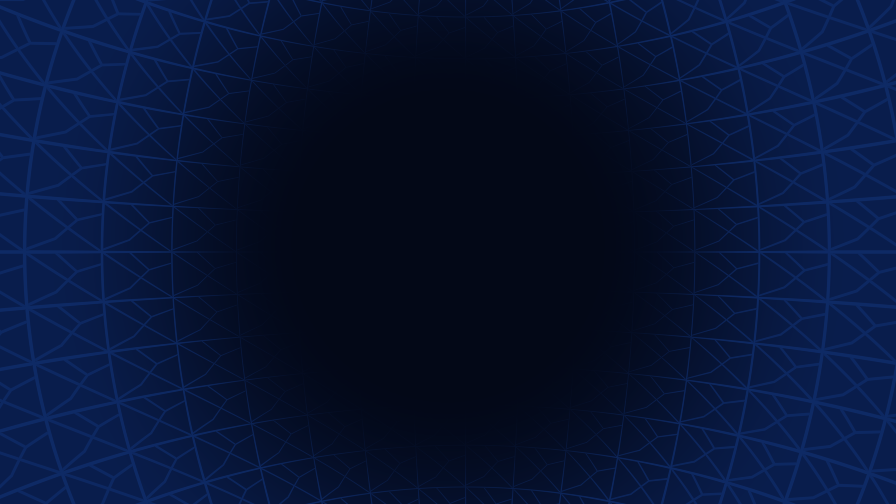
Reproduce this background procedurally as a Shadertoy shader.

```glsl
// A curved dark-blue net of cells, bulging like a globe, fading into a dark round centre.

#define GLOBE_RADIUS 1.25
#define GLOBE_CENTRE vec2(0.035, 0.0)
#define CELL_ANGLES vec2(0.1745, 0.119)
#define HOLE_CENTRE vec2(0.0, 0.012)
#define HOLE_INNER 0.278
#define HOLE_OUTER 0.83
#define LINE_THIN 0.0007
#define LINE_THICK 0.0034
#define DARK_COLOUR vec3(0.010, 0.030, 0.090)
#define FIELD_COLOUR vec3(0.037, 0.115, 0.300)
#define LINE_COLOUR vec3(0.060, 0.180, 0.430)

// Distance from a point to a segment, with cell axes stretched by size
float segmentDistance(vec2 p, vec2 a, vec2 b, vec2 size) {
    vec2 toPoint = (p - a) * size;
    vec2 along = (b - a) * size;
    float t = clamp(dot(toPoint, along) / dot(along, along), 0.0, 1.0);
    return length(toPoint - along * t);
}

// Longitude and latitude of a point seen in stereographic projection
vec2 globeAngles(vec2 p) {
    float r2 = dot(p, p);
    return vec2(atan(2.0 * p.x, 1.0 - r2), asin(clamp(2.0 * p.y / (1.0 + r2), -1.0, 1.0)));
}

float lineMask(float dist, float halfWidth, float pixel) {
    return 1.0 - smoothstep(halfWidth - pixel * 0.6, halfWidth + pixel * 0.6, dist);
}

// Distance to the outer frame of a cell
float frameDistance(vec2 cell, vec2 size) {
    vec2 edge = min(cell, 1.0 - cell) * size;
    return min(edge.x, edge.y);
}

// Distance to the cracks inside a cell: a diagonal and a branching bent path
float crackDistance(vec2 cell, vec2 size) {
    vec2 bend = vec2(0.66, 0.62);
    vec2 knee = vec2(0.38, 0.25);
    float d = segmentDistance(cell, vec2(0.0, 1.0), vec2(1.0, 0.0), size);
    d = min(d, segmentDistance(cell, vec2(0.0, 0.04), knee, size));
    d = min(d, segmentDistance(cell, knee, bend, size));
    d = min(d, segmentDistance(cell, bend, vec2(0.38, 1.0), size));
    return min(d, segmentDistance(cell, bend, vec2(1.0, 0.76), size));
}

void mainImage(out vec4 fragColor, in vec2 fragCoord) {
    float pixel = 1.0 / iResolution.y;
    vec2 uv = (fragCoord - 0.5 * iResolution.xy) * pixel;

    // Cells on the globe, and their local size on the canvas
    vec2 p = (uv - GLOBE_CENTRE) / GLOBE_RADIUS;
    vec2 angles = globeAngles(p);
    vec2 cell = fract(angles / CELL_ANGLES);
    float stretch = 0.5 * GLOBE_RADIUS * (1.0 + dot(p, p));
    vec2 size = CELL_ANGLES * vec2(cos(angles.y), 1.0) * stretch;

    // Light grows outward from the dark hole
    float radius = length(uv - HOLE_CENTRE);
    float light = smoothstep(HOLE_INNER, HOLE_OUTER, radius);
    vec3 colour = mix(DARK_COLOUR, FIELD_COLOUR, light);

    // Lines grow thicker and stronger outward
    float halfWidth = mix(LINE_THIN, LINE_THICK, light * light);
    float frame = lineMask(frameDistance(cell, size), halfWidth, pixel);
    float cracks = lineMask(crackDistance(cell, size), halfWidth * 0.85, pixel);
    float net = max(frame, cracks * 0.85);
    float strength = 0.75 * smoothstep(0.0, 0.6, light);
    colour = mix(colour, LINE_COLOUR, net * strength);

    fragColor = vec4(colour, 1.0);
}
```
